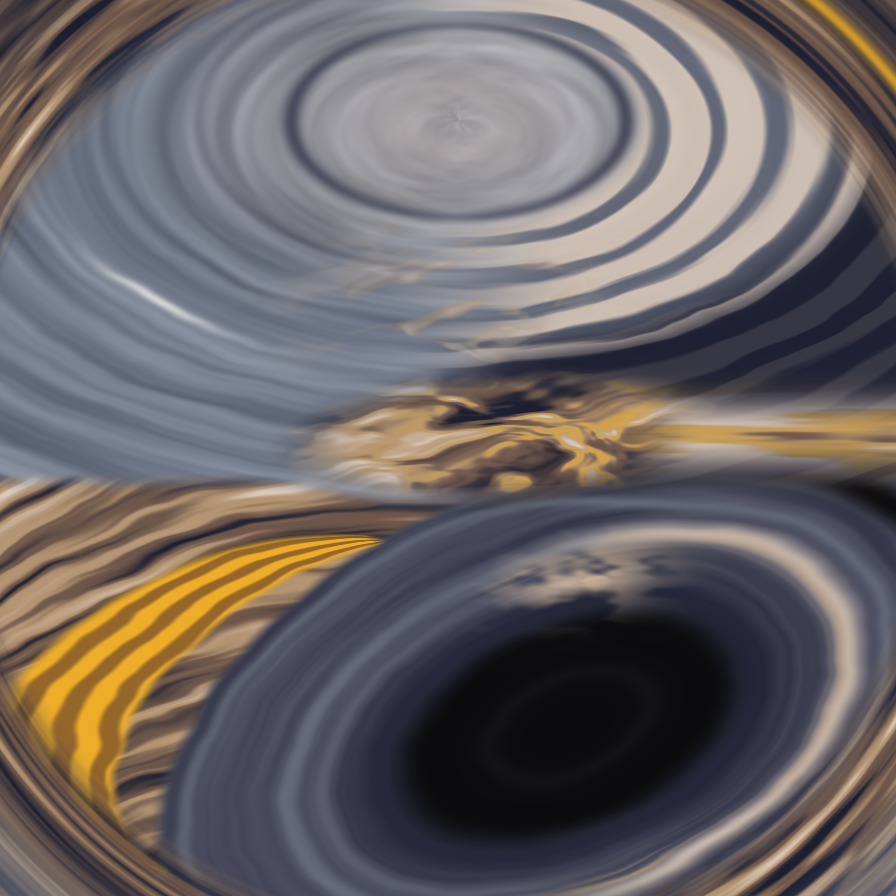
A three.js fragment shader for this background:

```glsl
varying vec2 vUv;

const vec3 INK = vec3(0.045, 0.045, 0.055);
const vec3 NAVY = vec3(0.11, 0.12, 0.19);
const vec3 SLATE = vec3(0.27, 0.28, 0.35);
const vec3 STEEL = vec3(0.45, 0.48, 0.54);
const vec3 SILVER = vec3(0.68, 0.66, 0.66);
const vec3 CREAM = vec3(0.86, 0.79, 0.73);
const vec3 BROWN = vec3(0.43, 0.34, 0.29);
const vec3 TAN = vec3(0.70, 0.58, 0.45);
const vec3 GOLD = vec3(0.93, 0.68, 0.16);
const vec3 AMBER = vec3(0.67, 0.43, 0.10);

const vec2 RING_CENTER = vec2(0.512, 0.865);
const float RING_SQUASH = 1.75;
const vec2 POOL_CENTER = vec2(0.635, 0.19);
const vec2 POOL_RADII = vec2(0.33, 0.19);
const float POOL_TILT = 0.4;
const float HORIZON = 0.462;

float hash(vec2 p) {
  p = fract(p * vec2(0.1031, 0.1173));
  p += dot(p, p.yx + 33.33);
  return fract((p.x + p.y) * p.x * 7.31);
}

float noise(vec2 p) {
  vec2 i = floor(p), f = fract(p);
  f = f * f * (3.0 - 2.0 * f);
  return mix(mix(hash(i), hash(i + vec2(1, 0)), f.x),
             mix(hash(i + vec2(0, 1)), hash(i + vec2(1, 1)), f.x), f.y);
}

float fbm(vec2 p) {
  float sum = 0.0, amp = 0.55;
  for (int i = 0; i < 3; i++) {
    sum += amp * noise(p);
    p = p * 2.03 + 17.0;
    amp *= 0.5;
  }
  return sum;
}

float bump(float x, float mid, float width) {
  float d = (x - mid) / width;
  return exp(-d * d);
}

// Dark to light water reflections
vec3 ramp(float t) {
  vec3 c = mix(NAVY, BROWN, smoothstep(0.2, 0.42, t));
  c = mix(c, TAN, smoothstep(0.42, 0.6, t));
  return mix(c, CREAM, smoothstep(0.6, 0.82, t));
}

// Concentric ripples, blue to the left and cream to the right
vec3 upperRings(vec2 uv, float warp) {
  vec2 q = (uv - RING_CENTER) * vec2(1.0, RING_SQUASH);
  float r = length(q) + warp * 0.03 * smoothstep(0.1, 0.4, -q.y);
  vec2 dir = q / max(length(q), 0.001);
  float wave = fbm(vec2(r * 34.0 + dir.y, dir.x * 1.6 + 5.0));
  float fine = noise(vec2(r * 90.0, dir.x * 2.0 + 9.0));
  vec3 c = mix(STEEL, SILVER, 0.65 * smoothstep(0.42, 0.12, r));
  c += (wave - 0.48) * 0.3 + (fine - 0.5) * 0.05;
  float right = smoothstep(-0.08, 0.14, q.x + 0.05 * warp);
  float bands = 0.5 + 0.5 * sin(r * 95.0 + 4.0 * wave + dir.y * 1.5);
  vec3 lit = mix(mix(SLATE, STEEL, 0.5), CREAM, smoothstep(0.05, 0.5, bands));
  lit = mix(lit, NAVY, smoothstep(0.39, 0.5, r) * smoothstep(0.7, 0.3, bands));
  c = mix(c, lit, 0.85 * right * smoothstep(0.17, 0.23, r));
  c = mix(c, NAVY, 0.85 * right * smoothstep(0.44, 0.5, r));
  c = mix(c, SLATE, bump(r, 0.187, 0.011) * (0.55 + 0.4 * abs(dir.x)));
  c = mix(c, SLATE, 0.35 * (1.0 - right) * (bump(r, 0.29, 0.008) + bump(r, 0.395, 0.009)));
  c = mix(c, SILVER, 0.6 * bump(r, 0.06, 0.06));
  float glint = bump(r, 0.491, 0.008) * bump(atan(q.y, q.x), -2.34, 0.19);
  return mix(c, vec3(0.88), 0.85 * glint);
}

// Tilted dark pool with pale loops and a gold crescent
vec3 lowerPool(vec2 uv, float warp) {
  vec2 d = uv - POOL_CENTER;
  float cs = cos(POOL_TILT), sn = sin(POOL_TILT);
  vec2 p = vec2(cs * d.x + sn * d.y, cs * d.y - sn * d.x) / POOL_RADII;
  float e = length(p) + warp * 0.06;
  float angle = atan(p.y, p.x);
  float right = smoothstep(-0.15, 0.15, d.x);
  float strands = fbm(vec2(e * 16.0, p.x * 1.2 + 3.0));
  vec3 c = SLATE + (strands - 0.48) * 0.2;
  c = mix(c, NAVY, 0.75 * smoothstep(0.95, 0.65, e));
  c = mix(c, INK, smoothstep(0.68, 0.5, e));
  c += 0.025 * bump(e, 0.28, 0.05);
  c = mix(c, mix(STEEL, CREAM, right), bump(e, 1.0, 0.05) * mix(0.6, 0.85, right));
  c = mix(c, TAN, right * bump(e, 0.93, 0.06) * smoothstep(0.4, 0.65, strands));
  c = mix(c, STEEL, 0.6 * bump(e, mix(1.37, 1.14, right), 0.03));
  c = mix(c, STEEL, 0.35 * (1.0 - right) * bump(e, 0.87, 0.035));
  c = mix(c, INK, right * bump(e, 1.38, 0.08) * smoothstep(0.35, 0.44, uv.y));
  float knot = bump(uv.x, 0.65, 0.08) * bump(uv.y, 0.355 + 0.15 * (uv.x - 0.65), 0.035);
  c = mix(c, mix(TAN, CREAM, strands), knot * smoothstep(0.4, 0.6, fbm(uv * vec2(14, 38))));

  // Brown bank around the pool
  float level = uv.y + 0.9 * pow(max(0.35 - uv.x, 0.0), 2.0) - 0.08 * uv.x;
  float bank = fbm(vec2(level * 55.0 + warp * 2.0, uv.x * 3.0));
  c = mix(c, ramp(bank), smoothstep(1.43, 1.5, e) * (1.0 - right * smoothstep(0.3, 0.4, uv.y)));

  float hump = max(0.0, 1.0 - pow(abs(angle - 2.43) / 0.64, 2.0));
  float inner = 1.43 + 0.27 * hump, outer = 1.45 + 0.78 * hump;
  float crescent = smoothstep(inner - 0.03, inner + 0.03, e) * smoothstep(outer + 0.04, outer - 0.04, e);
  float fold = 0.5 + 0.5 * sin((e - inner) / (outer - inner) * 19.0 + warp * 3.0 + angle);
  vec3 gold = mix(mix(BROWN, AMBER, 0.65), GOLD, smoothstep(0.15, 0.75, fold));
  return mix(c, gold, crescent * smoothstep(0.0, 0.12, hump));
}

void main() {
  vec2 uv = vUv;
  float warp = fbm(uv * vec2(7.0, 18.0)) - 0.48;
  float edge = HORIZON + 0.015 * warp - 0.025 * bump(uv.x, 0.5, 0.15);
  vec3 color = mix(lowerPool(uv, warp), upperRings(uv, warp), smoothstep(edge - 0.012, edge + 0.012, uv.y));

  // Broken ripples across the middle
  float chop = fbm(vec2(uv.x * 13.0 + warp * 3.0, (uv.y - 0.12 * uv.x) * 52.0 + warp * 4.0));
  vec3 ripple = mix(ramp(chop + 0.02), GOLD, 0.55 * bump(chop, 0.58, 0.05) * smoothstep(0.35, 0.65, uv.x));
  float center = bump(uv.x, 0.56, 0.22) * bump(uv.y, 0.51 + 0.05 * (uv.x - 0.5), 0.065);
  color = mix(color, ripple, smoothstep(0.2, 0.6, center));
  float flecks = bump(uv.x, 0.5, 0.13) * bump(uv.y, 0.66, 0.07);
  color = mix(color, ramp(chop + 0.08), 0.6 * flecks * smoothstep(0.45, 0.6, chop));

  // Bright shelf at the right
  float shelf = smoothstep(0.67, 0.78, uv.x) * bump(uv.y, 0.515, 0.035);
  float sheen = fbm(vec2(uv.x * 5.0, uv.y * 60.0));
  color = mix(color, mix(ramp(sheen + 0.22), GOLD, 0.4 * bump(sheen, 0.4, 0.08)), shelf);

  // Circular streaks in the corners
  vec2 fromMid = uv - 0.5;
  float radius = length(fromMid);
  vec2 dir = fromMid / max(radius, 0.001);
  float streak = fbm(vec2(radius * 75.0, dir.x * 2.0 + dir.y * 3.0 + 8.0));
  vec3 rim = ramp(streak - 0.04);
  float top = step(0.5, uv.y);
  rim = mix(rim, mix(STEEL, NAVY, top), 0.55 * smoothstep(0.61, 0.68, radius));
  rim = mix(rim, GOLD, 0.8 * top * step(0.5, uv.x) * bump(radius, 0.645, 0.008));
  color = mix(color, rim, smoothstep(0.525, 0.585, radius));

  gl_FragColor = vec4(clamp(color, 0.0, 1.0), 1.0);
}
```
